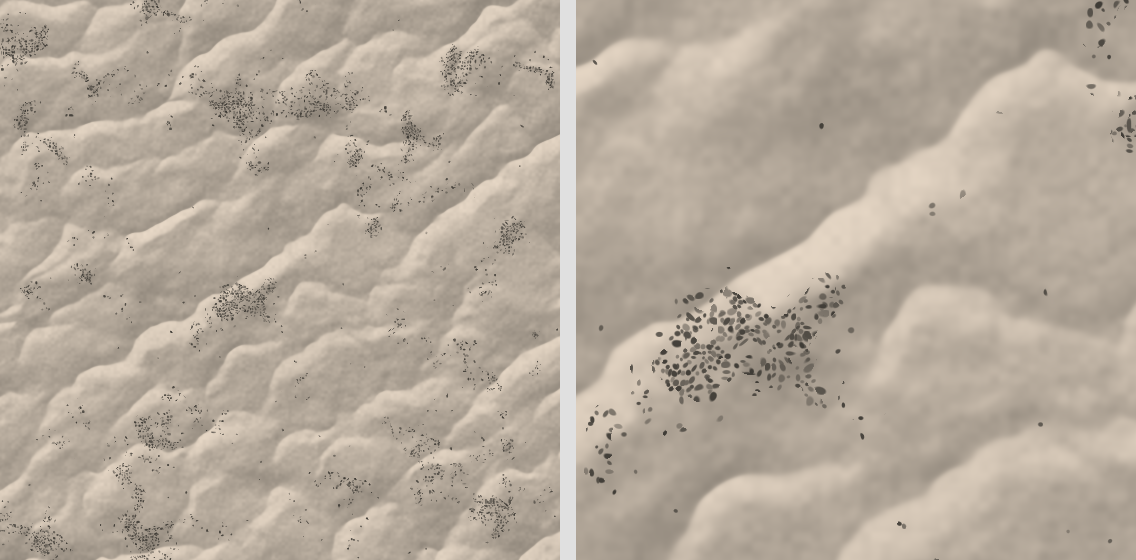
Left: the whole. Right: its middle third, enlarged.
This texture is drawn by a WebGL 1 fragment shader. Its source:

```glsl
precision highp float;
// Wind-rippled pale sand with scalloped ridges and clusters of dark grit.
uniform vec2 u_resolution;

#define RIPPLE_ANGLE 0.56
#define RIPPLE_SIZE vec2(0.140, 0.098)
#define LIGHT_ANGLE 2.0
#define RELIEF 0.31
#define MID_TONE 0.47
#define CREST_SHARPNESS 22.0
#define GRIT_SCALE 185.0
#define GRIT_PATCHES 13.0
#define SHADOW_COLOR vec3(0.560, 0.525, 0.480)
#define SUNLIT_COLOR vec3(0.910, 0.850, 0.780)
#define GRIT_COLOR vec3(0.20, 0.19, 0.17)

float hash(vec2 p) {
  vec3 q = fract(p.xyx * vec3(0.1031, 0.1030, 0.0973));
  q += dot(q, q.yzx + 33.33);
  return fract((q.x + q.y) * q.z);
}

vec2 hash2(vec2 p) {
  return vec2(hash(p + 17.3), hash(p + 71.9));
}

// Value noise with a quintic fade, so that its slopes stay smooth.
float noise(vec2 p) {
  vec2 i = floor(p), f = fract(p);
  f = f * f * f * (f * (f * 6.0 - 15.0) + 10.0);
  return mix(mix(hash(i), hash(i + vec2(1.0, 0.0)), f.x),
             mix(hash(i + vec2(0.0, 1.0)), hash(i + 1.0), f.x), f.y);
}

vec2 noise2(vec2 p) {
  return vec2(noise(p + 5.2), noise(p + 41.7)) - 0.5;
}

vec2 rotate(vec2 p, float a) {
  float c = cos(a), s = sin(a);
  return vec2(c * p.x + s * p.y, c * p.y - s * p.x);
}

// Overlapping mounds: steep towards the light, with a long tail behind.
float mounds(vec2 q) {
  vec2 cell = floor(q);
  float sum = 0.0;
  for (int j = -2; j <= 2; j++) {
    for (int i = -2; i <= 2; i++) {
      vec2 id = cell + vec2(float(i), float(j));
      vec2 d = q - id - 0.5 - 0.85 * (hash2(id) - 0.5);
      float fall = mix(0.55, 2.9, smoothstep(-0.1, 0.2, d.y));
      float top = 0.4 * hash(id + 7.7);
      sum += exp(CREST_SHARPNESS * (top - 0.8 * d.x * d.x - fall * d.y * d.y));
    }
  }
  return log(sum + 1.0e-8) / CREST_SHARPNESS;
}

float sandHeight(vec2 p) {
  vec2 r = rotate(p, RIPPLE_ANGLE) + 4.0;
  vec2 bend = 0.08 * noise2(r * 5.0) + 0.035 * noise2(r * 17.0)
            + 0.010 * noise2(r * 48.0);
  vec2 lump = r * vec2(0.8, 1.0) + 0.5 * bend;
  float lumps = 0.24 * noise(lump * 14.0) + 0.10 * noise(lump * 31.0 + 9.0)
              + 0.035 * noise(lump * 66.0 + 3.0) + 0.011 * noise(r * 135.0);
  return mounds((r + bend) / RIPPLE_SIZE) + lumps;
}

// Coverage of dark grains, one jittered grain per grid cell.
float gritLayer(vec2 p, float scale, float density) {
  vec2 q = p * scale + 1.2 * noise2(p * scale * 0.4);
  vec2 id = floor(q);
  vec2 d = fract(q) - 0.5 - 0.3 * (hash2(id) - 0.5);
  d.x *= mix(0.75, 1.25, hash(id + 3.1));
  float radius = mix(0.24, 0.42, hash(id + 11.0));
  float blur = 0.5 * scale / u_resolution.y + 0.06;
  float grain = 1.0 - smoothstep(radius - blur, radius + blur, length(d));
  return grain * step(hash(id + 29.0), density) * mix(0.35, 1.0, hash(id + 53.0));
}

void main() {
  vec2 p = gl_FragCoord.xy / u_resolution.y;

  // Light the relief by its slope towards the sun.
  vec2 toLight = vec2(cos(LIGHT_ANGLE), sin(LIGHT_ANGLE));
  float reach = 0.002;
  float front = sandHeight(p + toLight * reach);
  float back = sandHeight(p - toLight * reach);
  float slope = (back - front) / (2.0 * reach) * RIPPLE_SIZE.y;
  float light = MID_TONE + RELIEF * slope / sqrt(1.0 + 0.4 * slope * slope);

  // Faint broad and fine variation of the sand itself.
  light += 0.08 * (noise(p * 7.0 + 60.0) - 0.5) + 0.10 * (noise(p * 170.0) - 0.5);
  vec3 color = mix(SHADOW_COLOR, SUNLIT_COLOR, clamp(light, -0.1, 1.1));

  // Grit gathers in ragged patches, mostly along the higher ground.
  vec2 g = rotate(p, 1.1) + 0.05 * noise2(p * 22.0);
  float patches = 0.55 * noise(g * GRIT_PATCHES + 13.0)
                + 0.27 * noise(g * GRIT_PATCHES * 2.3 + 31.0)
                + 0.18 * noise(g * GRIT_PATCHES * 5.0 + 47.0);
  patches += 0.18 * (0.5 * (front + back) - 0.35);
  float density = smoothstep(0.50, 0.86, patches);
  density *= density;
  float grit = max(gritLayer(p, GRIT_SCALE, density * 0.8),
                   gritLayer(rotate(p, 0.7) + 4.0, GRIT_SCALE * 1.3, density * 0.6));
  color *= 1.0 - 0.08 * density;
  color = mix(color, GRIT_COLOR, 0.9 * grit);

  gl_FragColor = vec4(color, 1.0);
}
```
